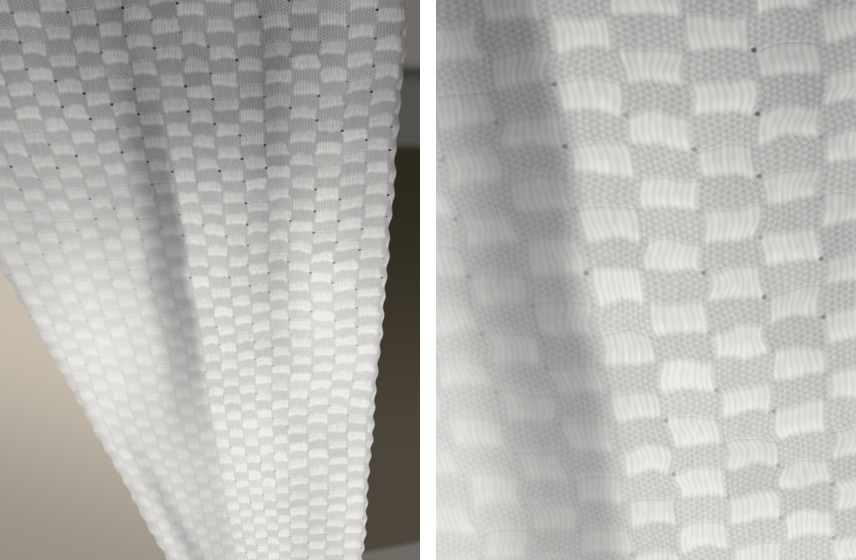
Left, the full canvas; right, a detail of the centre.
This texture is drawn by a Shadertoy shader. Its source:

```glsl
// Draped white knit curtain with a checkered rib and mesh weave, against beige and dark walls.

const float TAU = 6.28318;
const float AXIS = 0.69;          // the column that hangs straight
const float COLUMN_WIDTH = 0.068; // at the top hem
const float STITCHES = 9.0;       // per block
const vec3 YARN_TINT = vec3(1.0, 0.992, 0.98);
const vec3 BEIGE = vec3(0.75, 0.715, 0.66);
const vec3 DARK_WALL = vec3(0.18, 0.16, 0.12);
const vec3 BROWN_WALL = vec3(0.30, 0.275, 0.235);
const vec3 SHELF = vec3(0.43, 0.42, 0.40);

float hash(vec2 p) {
    p = fract(p * vec2(0.1031, 0.1137));
    p += dot(p, p.yx + 33.33);
    return fract((p.x + p.y) * p.x * 91.7);
}

float noise(vec2 p) {
    vec2 i = floor(p), f = fract(p);
    f = f * f * (3.0 - 2.0 * f);
    return mix(mix(hash(i), hash(i + vec2(1, 0)), f.x),
               mix(hash(i + vec2(0, 1)), hash(i + vec2(1, 1)), f.x), f.y);
}

// Soft bump of the given half width
float bump(float d, float width) {
    return exp(-d * d / (width * width));
}

// Distance to the right of the sharp edge of the main fold
float foldEdge(vec2 p) {
    return p.x - 0.343 - 0.22 * p.y - 0.012 * (noise(p * vec2(3, 14)) - 0.5);
}

// Column (x) and row (y) coordinates of the cloth; p.y runs downward
vec2 weaveCoords(vec2 p) {
    float off = p.x - AXIS;
    float squeeze = 1.0 - (off < 0.0 ? 0.62 : 0.39) * p.y;
    float u = off / (COLUMN_WIDTH * squeeze) + 0.3 * (noise(p * vec2(5, 8)) - 0.5);
    float t = p.y + 0.035 * off + 0.010 * (noise(p * vec2(9, 7) + 20.0) - 0.5);
    return vec2(u, 19.0 * t + 9.5 * t * t);
}

// Brightness offset of raised ribbed blocks alternating with flat mesh
float weave(vec2 w, float blur) {
    vec2 warp = vec2(noise(w * vec2(1.5, 3.0)), noise(w * vec2(2.5, 2.0) + 50.0)) - 0.5;
    vec2 k = w + warp * vec2(0.16, 0.13);
    float column = floor(k.x);
    float f = fract(k.x);
    float phase = k.y + 0.5 * mod(column, 2.0) + 0.05 * sin(3.14159 * f);
    float g = fract(phase);
    float soft = 0.06 + 0.09 * blur + fwidth(w.y);
    float rib = smoothstep(-soft, soft, 0.25 - abs(g - 0.25));
    rib = max(rib, smoothstep(soft, -soft, 1.0 - g) * 2.0);
    float side = 0.10 + 0.08 * blur;
    rib *= smoothstep(0.0, side, f) * smoothstep(1.0, 1.0 - side, f);

    // Fine stitches fade where they become too small to resolve
    float fade = 1.0 - smoothstep(0.25, 0.60, fwidth(w.x) * STITCHES);
    float fadeDown = 1.0 - smoothstep(0.25, 0.60, fwidth(w.y) * 9.0);
    float across = cos(TAU * STITCHES * k.x + 0.8 * sin(TAU * w.y));
    float down = cos(TAU * 9.0 * w.y + 3.14159 * floor(w.x * STITCHES));
    float yarn = noise(w * vec2(13.0, 5.0)) - 0.5;
    float ribTone = 0.05 + 0.03 * bump(g - 0.40, 0.10) + 0.022 * across * fade + 0.05 * yarn;
    float meshTone = -0.035 + 0.022 * across * fade + 0.028 * down * fadeDown + 0.03 * yarn;
    float variation = 0.05 * (hash(vec2(column, floor(phase)) + 40.0) - 0.5);
    float seam = bump(min(g, 1.0 - g), 0.05) + 0.4 * bump(g - 0.53, 0.04);
    return (mix(meshTone, ribTone, rib) + variation - 0.03 * seam) * (1.0 - 0.45 * blur);
}

// Eyelets on the column lines, one per row, each with its own strength
float eyelets(vec2 w) {
    float line = floor(w.x + 0.5);
    float s = w.y + 0.5 * mod(line, 2.0) + 0.5;
    float d = length(vec2(w.x - line, 1.1 * (fract(s) - 0.5)));
    float strength = smoothstep(0.15, 0.9, hash(vec2(line, floor(s)) + 70.0));
    return strength * (1.0 - smoothstep(0.02, 0.045 + fwidth(w.x), d));
}

// Large scale light: dim top, bright bottom, long slanting folds
float drapeLight(vec2 p) {
    float t = p.y;
    float light = mix(0.53, 0.86, smoothstep(0.0, 0.66, t));
    float edge = foldEdge(p);
    float fold = smoothstep(0.012, -0.02, edge) * smoothstep(-0.13, -0.05, edge);
    light -= 0.22 * fold * smoothstep(0.08, 0.4, t) * (1.0 - 0.75 * smoothstep(0.52, 0.85, t));
    light -= 0.13 * bump(p.x - 0.38 - 0.75 * (t - 0.88), 0.022) * smoothstep(0.72, 0.95, t);
    light -= 0.06 * bump(p.x - 0.63 - 0.06 * t, 0.035) * (1.0 - t);
    light -= 0.05 * bump(p.x - 0.29 - 0.1 * t, 0.04) * (1.0 - smoothstep(0.1, 0.4, t));
    light += 0.06 * bump(p.x - 0.84, 0.10) * (1.0 - t);
    light += 0.05 * bump(p.x - 0.05 - 0.3 * t, 0.08) * (1.0 - 0.5 * t);
    return light + 0.07 * (noise(p * vec2(8, 5) + 9.0) - 0.5);
}

vec3 backdrop(vec2 p) {
    vec3 left = BEIGE * mix(1.04, 0.80, smoothstep(0.55, 1.0, p.y - 0.25 * p.x));
    vec3 right = mix(DARK_WALL, BROWN_WALL, smoothstep(0.3, 0.85, p.y));
    float shelf = 1.0 - smoothstep(0.25, 0.27, p.y);
    right = mix(right, SHELF, shelf);
    right *= 1.0 - 0.45 * bump(p.y - 0.13, 0.012) - 0.25 * smoothstep(0.13, 0.15, p.y) * shelf;
    right = mix(right, SHELF, smoothstep(0.0, 0.015, p.y - 1.10 + 0.14 * p.x));
    return mix(left, right, smoothstep(0.60, 0.64, p.x));
}

void mainImage(out vec4 fragColor, in vec2 fragCoord) {
    vec2 p = fragCoord / iResolution.xy;
    p.y = 1.0 - p.y;
    vec2 w = weaveCoords(p);

    // Gently scalloped silhouette
    float scallop = 0.0022 * cos(TAU * w.y) + 0.006 * (noise(vec2(p.y * 22.0, 3.0)) - 0.5);
    float leftGap = p.x - 0.76 * (p.y - 0.475) + scallop;
    float rightGap = 0.975 - 0.112 * p.y - p.x + scallop;
    float inside = min(leftGap * 0.8, rightGap);
    float cover = smoothstep(-0.002, 0.003, inside);

    // The cloth left of the fold lies out of focus
    float blur = smoothstep(0.03, -0.03, foldEdge(p)) * smoothstep(0.15, 0.5, p.y);
    float tone = drapeLight(p) + weave(w, blur) * mix(1.05, 0.8, p.y);
    tone -= 0.09 * bump(max(inside, 0.0), 0.014);
    tone *= 1.0 - 0.6 * eyelets(w) * (1.0 - 0.8 * smoothstep(0.2, 0.7, p.y)) * (1.0 - 0.7 * blur);
    vec3 cloth = clamp(tone, 0.0, 0.93) * YARN_TINT;
    fragColor = vec4(mix(backdrop(p), cloth, cover), 1.0);
}
```
